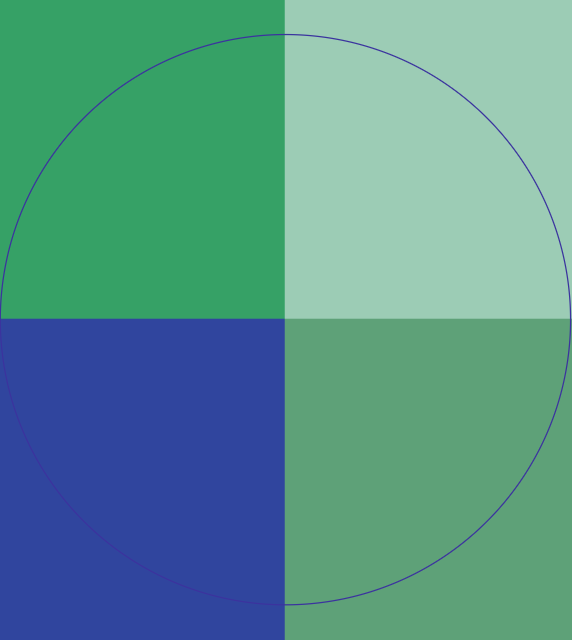
Write a Shadertoy shader that draws this background.

```glsl
// Antialiased coverage of the region where dist is negative
float coverage(float dist, float pixel) {
    return clamp(0.5 - dist / pixel, 0.0, 1.0);
}

void mainImage(out vec4 fragColor, in vec2 fragCoord) {
    // Canvas width is one unit
    float pixel = 1.0 / iResolution.x;
    vec2 pos = fragCoord * pixel;
    vec2 size = vec2(1.0, iResolution.y * pixel);

    // Four flat quadrants
    vec2 split = size * vec2(0.4978, 0.502);
    float right = coverage(split.x - pos.x, pixel);
    float top = coverage(split.y - pos.y, pixel);
    vec3 lower = mix(vec3(0.19, 0.27, 0.62), vec3(0.37, 0.63, 0.47), right);
    vec3 upper = mix(vec3(0.21, 0.63, 0.40), vec3(0.61, 0.80, 0.71), right);
    vec3 color = mix(lower, upper, top);

    // Thin ring spanning the canvas width
    float ringDist = abs(length(pos - size * vec2(0.499, 0.5005)) - 0.4985) - 0.0011;
    color = mix(color, vec3(0.23, 0.20, 0.62), coverage(ringDist, pixel));

    fragColor = vec4(color, 1.0);
}
```
